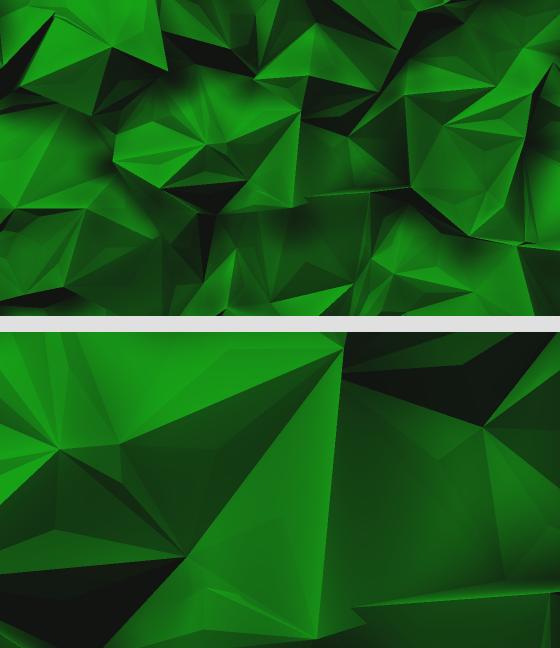
Top, the full canvas; bottom, a detail of the centre.
A Shadertoy shader for this background:

```glsl
// Crumpled green low-poly relief: folded triangular facets with soft contact shadows.

const float CELLS_PER_HEIGHT = 6.8;   // mesh cells along the canvas height
const float JITTER = 0.78;            // sideways vertex shift in cells, below 0.8
const float RELIEF = 1.5;             // vertex height range in cells
const float CREASE = 0.24;            // height of the faint pyramid on each facet
const float SHADOW_RADIUS = 1.2;      // reach of an occluding edge in cells
const float SHADOW_STRENGTH = 3.8;
const float LIGHT_GAIN = 1.15;
const vec3 LIGHT_DIR = vec3(-0.20, 0.70, 0.68);
const vec2 SHADOW_DIR = vec2(-0.27, 0.96);
const vec3 DARK_COLOR = vec3(0.068, 0.078, 0.068);
const vec3 BRIGHT_COLOR = vec3(0.092, 0.630, 0.092);
const uint SEED = 29u;
const int AA_GRID = 2;                // samples per pixel side

// Integer hash of a lattice point, three values in 0..1
vec3 hash3(ivec2 id) {
    uvec3 v = uvec3(uvec2(id + 4096), SEED);
    v = v * 1664525u + 1013904223u;
    v.x += v.y * v.z; v.y += v.z * v.x; v.z += v.x * v.y;
    v ^= v >> 16u;
    v.x += v.y * v.z; v.y += v.z * v.x; v.z += v.x * v.y;
    return vec3(v >> 16u) / 65535.0;
}

float cross2(vec2 a, vec2 b) { return a.x * b.y - a.y * b.x; }

// Mesh: jittered lattice, each quad split along a random diagonal
struct Quad { vec3 a, b, c, d; bool flipped; };

vec3 meshVertex(ivec2 id) {
    vec3 r = hash3(id);
    return vec3(vec2(id) + JITTER * (2.0 * r.xy - 1.0), RELIEF * r.z);
}

Quad meshQuad(ivec2 id) {
    return Quad(meshVertex(id), meshVertex(id + ivec2(1, 0)),
                meshVertex(id + ivec2(1, 1)), meshVertex(id + ivec2(0, 1)),
                hash3(id + 97).x > 0.5);
}

// Keep the facet if it covers p and lies above what was found so far
void testFacet(vec2 p, vec3 a, vec3 b, vec3 c, inout float height, inout vec3 normal) {
    vec3 n = cross(b - a, c - a);
    if (abs(n.z) < 1e-4) return;
    vec2 pa = a.xy - p, pb = b.xy - p, pc = c.xy - p;
    vec3 w = vec3(cross2(pb, pc), cross2(pc, pa), cross2(pa, pb)) / n.z;
    float inner = min(w.x, min(w.y, w.z));
    if (inner < -1e-5) return;
    float bump = CREASE * (2.0 * fract(9.0 * (a.z + b.z + c.z)) - 1.0);
    float z = dot(w, vec3(a.z, b.z, c.z)) + bump * inner;
    if (z > height) {
        height = z;
        // The nearest side tells which face of the pyramid is seen
        vec2 side = inner == w.x ? c.xy - b.xy : inner == w.y ? a.xy - c.xy : b.xy - a.xy;
        vec2 bumpSlope = bump * vec2(-side.y, side.x) / n.z;
        normal = normalize(vec3(n.xy / n.z - bumpSlope, 1.0));
    }
}

// Occlusion by a mesh edge that rises above the surface point, to the fourth power
float edgeOcclusion(vec3 pos, vec3 a, vec3 b) {
    vec2 ab = b.xy - a.xy;
    float t = clamp(dot(pos.xy - a.xy, ab) / max(dot(ab, ab), 1e-5), 0.0, 1.0);
    vec3 toEdge = mix(a, b, t) - pos;
    float dist = length(toEdge.xy);
    float falloff = max(1.0 - dist / SHADOW_RADIUS, 0.0);
    float facing = 0.6 + 0.4 * dot(toEdge.xy, SHADOW_DIR) / (dist + 0.1);
    float o = max(toEdge.z, 0.0) * falloff * falloff * facing;
    o *= o;
    return o * o;
}

vec3 shadeRelief(vec2 p) {
    ivec2 cell = ivec2(floor(p));

    // Topmost facet
    float height = -1.0;
    vec3 normal = vec3(0.0, 0.0, 1.0);
    for (int y = -1; y <= 1; y++)
    for (int x = -1; x <= 1; x++) {
        Quad q = meshQuad(cell + ivec2(x, y));
        vec3 third = q.c, opposite = q.a;
        if (q.flipped) { third = q.d; opposite = q.b; }
        testFacet(p, q.a, q.b, third, height, normal);
        testFacet(p, q.c, q.d, opposite, height, normal);
    }

    // Soft shadow from all nearby edges, joined by a smooth maximum
    vec3 pos = vec3(p, height);
    float sum = 0.0;
    for (int y = -2; y <= 2; y++)
    for (int x = -2; x <= 2; x++) {
        Quad q = meshQuad(cell + ivec2(x, y));
        vec3 diagStart = q.a, diagEnd = q.c;
        if (q.flipped) { diagStart = q.b; diagEnd = q.d; }
        sum += edgeOcclusion(pos, q.a, q.b) + edgeOcclusion(pos, q.a, q.d)
             + edgeOcclusion(pos, diagStart, diagEnd);
    }
    float shadow = exp(-SHADOW_STRENGTH * sqrt(sqrt(sum)));

    float light = LIGHT_GAIN * max(dot(normal, LIGHT_DIR), 0.0) * shadow;
    return mix(DARK_COLOR, BRIGHT_COLOR, min(light, 1.0));
}

void mainImage(out vec4 fragColor, in vec2 fragCoord) {
    // Supersampling smooths the facet edges
    vec3 color = vec3(0.0);
    for (int j = 0; j < AA_GRID; j++)
    for (int i = 0; i < AA_GRID; i++) {
        vec2 offset = (vec2(i, j) + 0.5) / float(AA_GRID) - 0.5;
        color += shadeRelief((fragCoord + offset) / iResolution.y * CELLS_PER_HEIGHT);
    }
    fragColor = vec4(color / float(AA_GRID * AA_GRID), 1.0);
}
```
